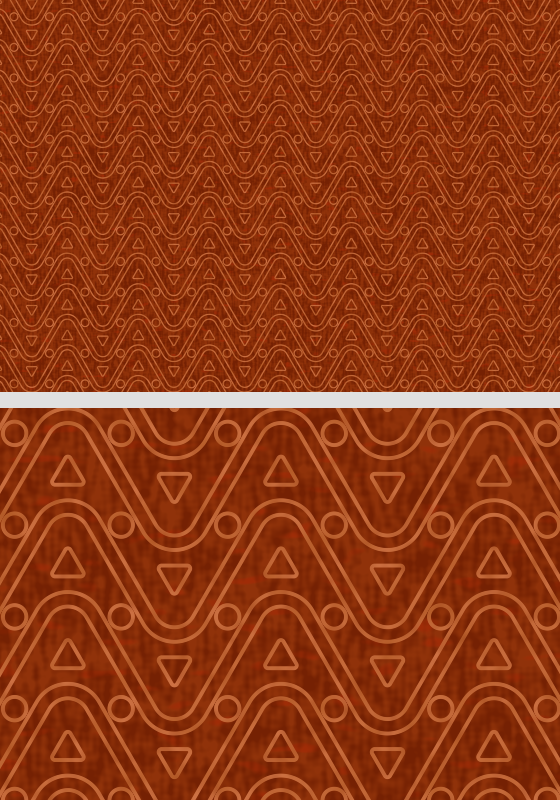
Top, the full canvas; bottom, a detail of the centre.
A Shadertoy shader for this pattern:

```glsl
// Rust-brown woven cloth with steep double-line waves, rings and rounded triangles in thin copper lines.

const float TAU = 6.2831853;
const float ROW = 0.4307; // row height, in wavelengths

vec2 hashGradient(vec2 cell) {
    float h = fract(sin(dot(cell, vec2(127.1, 311.7))) * 43758.5);
    return vec2(cos(TAU * h), sin(TAU * h));
}

float gradientNoise(vec2 p) {
    vec2 i = floor(p), f = p - i;
    vec2 u = f * f * f * (f * (f * 6.0 - 15.0) + 10.0);
    vec2 e = vec2(0.0, 1.0);
    float a = dot(hashGradient(i), f);
    float b = dot(hashGradient(i + e.yx), f - e.yx);
    float c = dot(hashGradient(i + e.xy), f - e.xy);
    float d = dot(hashGradient(i + e.yy), f - e.yy);
    return mix(mix(a, b, u.x), mix(c, d, u.x), u.y);
}

// Offset from the nearest row
float wrapRow(float y) {
    return y - ROW * round(y / ROW);
}

// Signed distance to an upright equilateral triangle
float triangleDistance(vec2 p, float halfSide) {
    const float k = sqrt(3.0);
    p.x = abs(p.x) - halfSide;
    p.y += halfSide / k;
    if (p.x + k * p.y > 0.0) p = vec2(p.x - k * p.y, -k * p.x - p.y) * 0.5;
    p.x -= clamp(p.x, -2.0 * halfSide, 0.0);
    return -length(p) * sign(p.y);
}

// Distance to one wave of straight flanks joined by circular arcs
float waveDistance(vec2 p) {
    float amplitude = 0.298, radius = 0.135;
    vec2 normal = vec2(sin(TAU / 6.0), cos(TAU / 6.0));

    // Fold every crest and trough onto half a crest
    p.x = abs(p.x - round(p.x));
    if (p.x > 0.25) p = vec2(0.5 - p.x, -p.y);
    vec2 q = p - vec2(0.0, amplitude - radius);
    bool onArc = q.x * normal.y < q.y * normal.x;
    return abs((onArc ? length(q) : dot(q, normal)) - radius);
}

float lineDistance(vec2 p) {
    // Overlapping rows of waves, each drawn as two parallel lines
    vec2 wavePoint = vec2(p.x, wrapRow(p.y + 0.5 * ROW));
    float wave = 1.0;
    for (int row = -1; row <= 1; row++) {
        wave = min(wave, waveDistance(wavePoint - vec2(0.0, float(row) * ROW)));
    }
    float d = abs(wave - 0.034);

    // Rings in the gaps between flanks
    vec2 ringPoint = vec2((fract(2.0 * p.x) - 0.5) * 0.5, wrapRow(p.y));
    d = min(d, abs(length(ringPoint) - 0.055));

    // Triangles point up under crests and down over troughs
    float column = round(2.0 * p.x);
    float facing = 1.0 - 2.0 * mod(column, 2.0);
    vec2 q = vec2(p.x - 0.5 * column, facing * wrapRow(p.y + 0.5 * ROW - 0.023 * facing));
    return min(d, abs(triangleDistance(q, 0.06) - 0.014));
}

vec3 cloth(vec2 p) {
    // Irregular upright threads crossed by a finer weft
    float warp = gradientNoise(p * vec2(30.0, 9.0));
    float weft = gradientNoise(p * vec2(16.0, 34.0) + 53.0);
    float mottle = gradientNoise(p * 4.0) + 0.6 * gradientNoise(p * 1.3 + 7.0);
    float shade = clamp(0.52 + 1.3 * warp + 0.6 * weft + 0.5 * mottle, 0.0, 1.0);
    vec3 color = mix(vec3(0.46, 0.13, 0.01), vec3(0.565, 0.198, 0.038), shade);

    // Scattered short red threads
    float fleck = smoothstep(0.28, 0.5, gradientNoise(p * vec2(5.0, 14.0) + 31.0));
    return mix(color, vec3(0.68, 0.15, 0.02), 0.5 * fleck * (0.4 + 0.6 * shade));
}

void mainImage(out vec4 fragColor, in vec2 fragCoord) {
    // One unit is one wavelength
    float pixel = 7.885 / iResolution.x;
    vec2 p = fragCoord * pixel - vec2(0.947, 0.115);

    // Copper lines, unevenly worn
    float line = 1.0 - smoothstep(-0.6 * pixel, 0.6 * pixel, lineDistance(p) - 0.0092);
    float wear = 0.96 + 0.3 * gradientNoise(p * 18.0);
    vec3 copper = mix(vec3(0.72, 0.37, 0.17), vec3(0.8, 0.44, 0.26), 0.5 + gradientNoise(p * 9.0));
    fragColor = vec4(mix(cloth(p), copper, line * clamp(wear, 0.0, 1.0)), 1.0);
}
```
